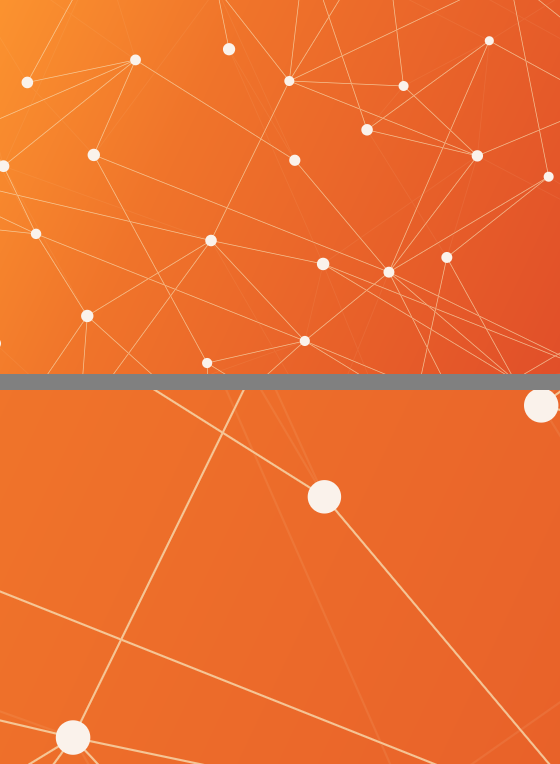
Top: the whole. Bottom: its middle third, enlarged.
A WebGL 2 fragment shader for this background:

```glsl
#version 300 es
precision highp float;
// Pale network of dots and hairline links over a warm orange gradient.

uniform vec2 u_resolution;
out vec4 fragColor;

// Lengths are in canvas heights
const float CELL = 0.25;             // grid spacing, one node per cell
const vec2 GRID_SHIFT = vec2(3.35, 7.2);
const float JITTER = 0.76;           // share of the cell a node may roam
const float EMPTY_CHANCE = 0.12;
const float RADIUS_MIN = 0.0108;
const float RADIUS_MAX = 0.0172;
const float LINE_WIDTH = 0.0019;
const float LINE_ALPHA = 0.8;
const float FAINT_ALPHA = 0.1;
const float LINK_CHANCE = 0.45;      // for a link one cell long
const float FAINT_SHARE = 1.4;       // faint links widen the chance by this

const vec3 AMBER = vec3(0.985, 0.575, 0.185);
const vec3 ORANGE = vec3(0.940, 0.455, 0.165);
const vec3 VERMILION = vec3(0.882, 0.310, 0.160);
const vec3 CREAM = vec3(0.97, 0.86, 0.69);
const vec3 WHITE = vec3(0.98, 0.95, 0.92);
const vec2 GRADIENT_DIR = vec2(0.76, 0.24);
const float GRADIENT_MID = 0.33;

// Cell offsets that a node may link to
const int LINK_COUNT = 9;
const vec2 LINKS[LINK_COUNT] = vec2[LINK_COUNT](
    vec2(1, 0), vec2(0, 1), vec2(1, 1), vec2(1, -1), vec2(1, 2),
    vec2(1, -2), vec2(2, -1), vec2(2, 1), vec2(3, -1));

float hash(vec2 p) {
    return fract(sin(dot(p, vec2(127.1, 311.7))) * 43758.5453);
}

bool hasNode(vec2 cell) {
    return hash(cell + 51.7) > EMPTY_CHANCE;
}

vec2 nodePosition(vec2 cell) {
    vec2 random = vec2(hash(cell), hash(cell + 23.4));
    return cell + 0.5 + JITTER * (random - 0.5);
}

float segmentDistance(vec2 p, vec2 a, vec2 b) {
    vec2 ab = b - a;
    float t = clamp(dot(p - a, ab) / dot(ab, ab), 0.0, 1.0);
    return length(p - a - t * ab);
}

// Share of a pixel covered by a thin band at distance d
float bandCoverage(float d, float width, float pixel) {
    float low = max(d - 0.5 * pixel, -0.5 * width);
    float high = min(d + 0.5 * pixel, 0.5 * width);
    return max(high - low, 0.0) / pixel;
}

vec3 background(vec2 uv) {
    float t = dot(vec2(uv.x, 1.0 - uv.y), GRADIENT_DIR);
    vec3 warm = mix(AMBER, ORANGE, clamp(t / GRADIENT_MID, 0.0, 1.0));
    float deep = clamp((t - GRADIENT_MID) / (1.0 - GRADIENT_MID), 0.0, 1.0);
    return mix(warm, VERMILION, deep);
}

void main() {
    float pixel = 1.0 / u_resolution.y;
    vec2 p = gl_FragCoord.xy * pixel / CELL + GRID_SHIFT;
    vec2 home = floor(p);
    float lineMask = 0.0;

    // Links from every cell whose longest offset can reach this one
    for (int y = -2; y <= 2; y++) {
        for (int x = -3; x <= 0; x++) {
            vec2 cell = home + vec2(x, y);
            if (!hasNode(cell)) continue;
            vec2 start = nodePosition(cell);

            for (int k = 0; k < LINK_COUNT; k++) {
                vec2 offset = LINKS[k];
                float chance = LINK_CHANCE / length(offset);
                float pick = hash(cell + vec2(7.13, 3.71) * float(k + 3));
                if (pick > chance * FAINT_SHARE || !hasNode(cell + offset)) continue;

                float d = CELL * segmentDistance(p, start, nodePosition(cell + offset));
                float alpha = pick < chance ? LINE_ALPHA : FAINT_ALPHA;
                lineMask = max(lineMask, alpha * bandCoverage(d, LINE_WIDTH, pixel));
            }
        }
    }

    // The dot of this cell never leaves it
    float radius = mix(RADIUS_MIN, RADIUS_MAX, hash(home + 88.2));
    float dotDistance = CELL * length(p - nodePosition(home)) - radius;
    float dotMask = hasNode(home) ? clamp(0.5 - dotDistance / pixel, 0.0, 1.0) : 0.0;

    vec3 color = background(gl_FragCoord.xy / u_resolution);
    color = mix(color, CREAM, lineMask);
    color = mix(color, WHITE, dotMask);
    fragColor = vec4(color, 1.0);
}
```
